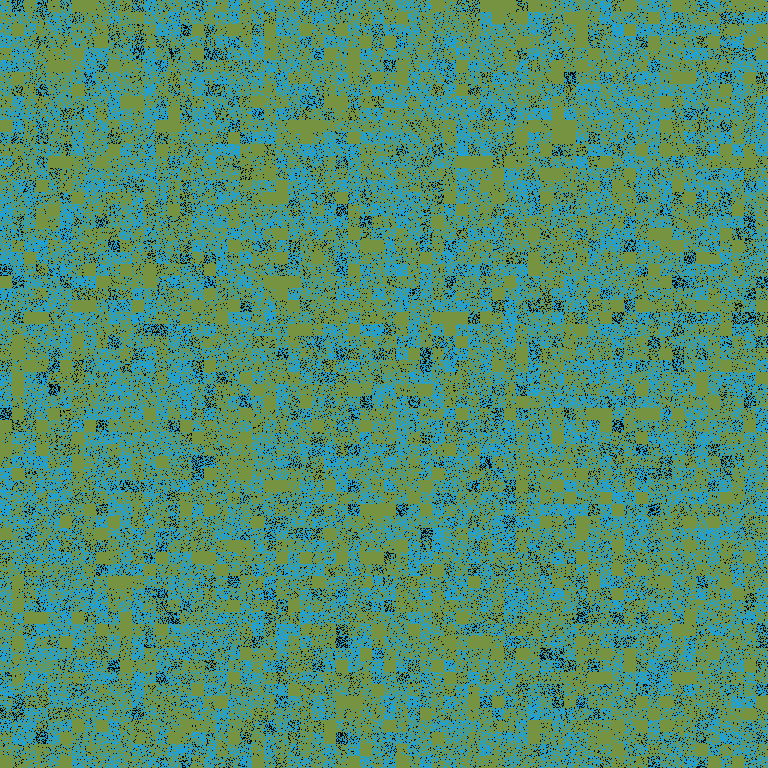
Reproduce this texture procedurally as a Shadertoy shader.

```glsl
#define GRAINS 768.0
#define CELLS 64.0
#define PLAIN_CELLS 0.09
#define BLUE_MIN 0.07
#define BLUE_MAX 0.75
#define DARK_BASE 0.045
#define DARK_PEAK 0.43
#define DARK_RARITY 6.0
#define OLIVE vec3(0.46, 0.575, 0.25)
#define BLUE vec3(0.11, 0.63, 0.86)
#define DARK vec3(0.02, 0.04, 0.05)

float hash(vec2 p, float seed) {
    return fract(sin(dot(p, vec2(12.9898, 78.233)) + seed * 3.717) * 43758.5453);
}

// Each square cell sets the odds by which its grains take a colour
vec3 grainColor(vec2 uv) {
    vec2 cell = floor(uv * CELLS);
    vec2 grain = floor(uv * GRAINS);
    if (hash(cell, 5.0) < PLAIN_CELLS) return OLIVE;

    float blueShare = mix(BLUE_MIN, BLUE_MAX, hash(cell, 1.0));
    float rareDark = pow(hash(cell, 2.0), DARK_RARITY);
    float darkShare = DARK_BASE + DARK_PEAK * rareDark * (0.2 + 1.2 * blueShare);

    vec3 color = hash(grain, 3.0) < blueShare ? BLUE : OLIVE;
    return hash(grain, 4.0) < darkShare ? DARK : color;
}

void mainImage(out vec4 fragColor, in vec2 fragCoord) {
    // Nine samples average the grains that share a pixel
    vec3 sum = vec3(0.0);
    for (int i = 0; i < 9; i++) {
        vec2 offset = (vec2(i % 3, i / 3) - 1.0) / 3.0;
        sum += grainColor((fragCoord + offset) / iResolution.y);
    }
    fragColor = vec4(sum / 9.0, 1.0);
}
```
